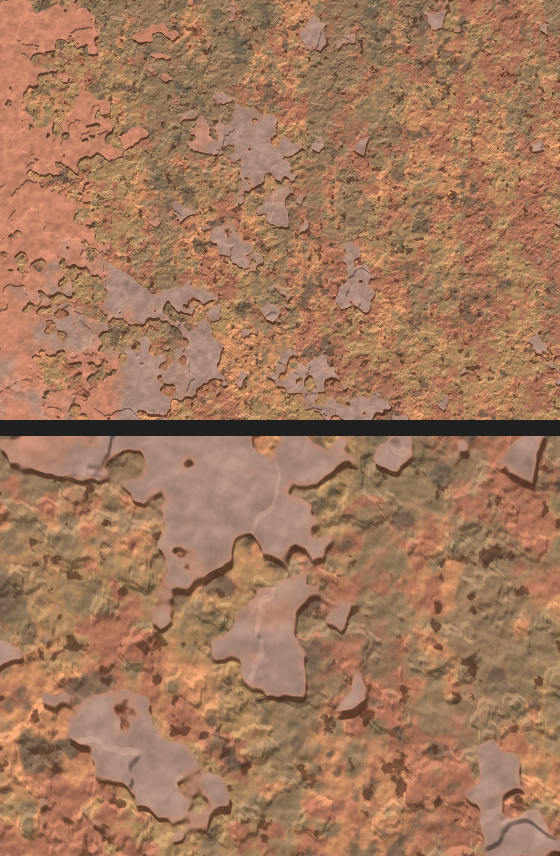
Top: the whole. Bottom: its middle third, enlarged.
Give the GLSL for this texture, as a WebGL 1 fragment shader.

```glsl
precision highp float;
uniform vec2 u_resolution;

#define FLAKE_SCALE 11.0
#define JAGGEDNESS 0.24
#define EDGE_SOFTNESS 0.025
#define SHADOW_LENGTH 0.0065
#define CRUST_SCALE 36.0
#define GRAIN_SCALE 105.0
#define GRIT_SCALE 62.0
#define RELIEF 0.72
#define LIGHT_STEP vec2(-0.0012, 0.0034)

const vec3 ORANGE = vec3(0.78, 0.54, 0.38);
const vec3 OCHRE = vec3(0.67, 0.52, 0.36);
const vec3 RED = vec3(0.65, 0.42, 0.33);
const vec3 OLIVE = vec3(0.54, 0.45, 0.35);
const vec3 SLATE = vec3(0.38, 0.35, 0.29);
const vec3 SALMON = vec3(0.78, 0.52, 0.41);
const vec3 MAUVE = vec3(0.67, 0.54, 0.48);
const vec3 SHADOW = vec3(0.29, 0.18, 0.13);

float hash(vec2 p) {
  vec3 q = fract(vec3(p.xyx) * 0.1031);
  q += dot(q, q.yzx + 33.33);
  return fract((q.x + q.y) * q.z);
}

float noise(vec2 p) {
  vec2 i = floor(p), f = fract(p);
  f = f * f * (3.0 - 2.0 * f);
  vec2 e = vec2(1.0, 0.0);
  return mix(mix(hash(i), hash(i + e), f.x),
             mix(hash(i + e.yx), hash(i + e.xx), f.x), f.y);
}

float fbm(vec2 p) {
  float sum = 0.0, amp = 0.516;
  for (int i = 0; i < 5; i++) {
    sum += amp * noise(p);
    p = mat2(1.6, 1.2, -1.2, 1.6) * p + 17.3;
    amp *= 0.5;
  }
  return sum;
}

// Distance to the nearest scattered point
float worley(vec2 p) {
  vec2 cell = floor(p);
  float nearest = 2.0;
  for (int y = -1; y <= 1; y++) {
    for (int x = -1; x <= 1; x++) {
      vec2 c = cell + vec2(float(x), float(y));
      vec2 site = c + vec2(hash(c), hash(c + 71.7));
      nearest = min(nearest, length(site - p));
    }
  }
  return nearest;
}

// Positive inside the peeling paint, which thins out to the right
float paintLevel(vec2 p) {
  float bias = mix(0.17, -0.10, smoothstep(0.0, 0.42, p.x))
             - 0.12 * smoothstep(0.70, 0.98, p.x) + 0.12 * (0.45 - p.y);
  float corners = JAGGEDNESS * (worley(p * FLAKE_SCALE * 2.4) - 0.45);
  return fbm(p * FLAKE_SCALE + 4.7) - 0.5 + bias + corners;
}

float paintCover(float level) {
  return smoothstep(0.0, EDGE_SOFTNESS, level);
}

// Lifted scales of rust with fine grit on top
float crustHeight(vec2 p) {
  float scales = fbm(p * CRUST_SCALE + 31.0);
  return 0.35 * smoothstep(0.49, 0.54, scales)
       + 0.35 * smoothstep(0.59, 0.64, scales) + 0.9 * fbm(p * GRAIN_SCALE);
}

// Older coats of paint showing as low ledges
float ledgeHeight(vec2 p) {
  float coat = fbm(p * 10.0 + 400.0) + 0.15 * worley(p * 24.0);
  return smoothstep(0.56, 0.59, coat);
}

vec3 rust(vec2 p) {
  float grit = fbm(p * GRIT_SCALE + 9.0) - 0.5;
  float streak = fbm(p * vec2(13.0, 4.0) + 52.0);
  vec3 c = mix(ORANGE, OCHRE, smoothstep(0.36, 0.60, fbm(p * 11.0 + 20.0) + 0.8 * grit));

  float redness = fbm(p * vec2(15.0, 12.0) + 83.0) + 0.08 * (p.x - 0.6) - 0.9 * grit;
  c = mix(c, RED, 0.85 * smoothstep(0.48, 0.64, redness));

  float moss = streak + 0.26 * (p.y - 0.62) - 0.14 * abs(p.x - 0.7) + 0.7 * grit;
  c = mix(c, OLIVE, 0.8 * smoothstep(0.43, 0.64, moss));

  float stain = fbm(p * 19.0 + 140.0) - 0.10 * abs(p.x - 0.5) - 0.6 * grit;
  c = mix(c, SLATE, 0.65 * smoothstep(0.62, 0.75, stain));

  // Relief lit from above, and small dark pits
  float light = crustHeight(p) - crustHeight(p + LIGHT_STEP);
  c *= 1.01 + clamp(RELIEF * light, -0.48, 0.26);
  float pits = smoothstep(0.68, 0.77, fbm(p * 72.0 + 210.0));
  return mix(c, SHADOW, 0.65 * pits);
}

vec3 paint(vec2 p, float level) {
  float fade = fbm(p * 9.0 + 300.0) + 0.9 * (p.x - 0.22) + 0.35 * (0.35 - p.y);
  vec3 c = mix(SALMON, MAUVE, smoothstep(0.40, 0.62, fade));
  float swell = fbm(p * 20.0 + 60.0) - fbm(p * 20.0 + 60.0 + LIGHT_STEP * 25.0);
  float ledge = ledgeHeight(p) - ledgeHeight(p + LIGHT_STEP);
  c *= 1.0 + 0.9 * swell + 0.28 * (fbm(p * 80.0) - 0.5) + clamp(0.5 * ledge, -0.4, 0.1);
  float rim = 1.0 - smoothstep(0.01, 0.06, level);
  return mix(c, SALMON * 1.03, 0.5 * rim);
}

void main() {
  vec2 p = gl_FragCoord.xy / u_resolution.y;
  float level = paintLevel(p);

  // Curled edges cast shadows downward, longer where they lift
  float lift = SHADOW_LENGTH * (0.3 + noise(p * 22.0));
  float shade = paintCover(paintLevel(p + lift * vec2(-0.25, 1.0)));

  vec3 color = mix(rust(p), SHADOW, 0.8 * shade);
  color = mix(color, paint(p, level), paintCover(level));
  gl_FragColor = vec4(clamp(color, 0.0, 1.0), 1.0);
}
```
